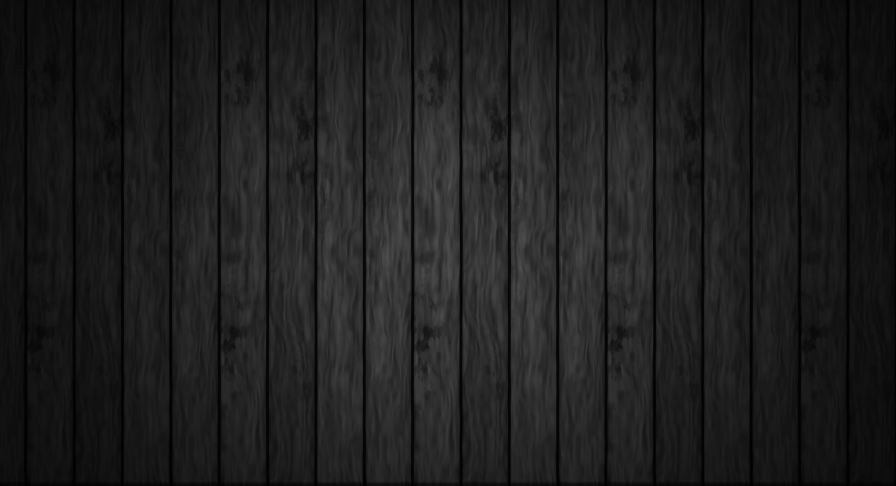
Reproduce this texture procedurally as a Shadertoy shader.

```glsl
// Dark vertical wood planks under a soft central light.
// Stretched, warped value noise makes the grain; planks repeat in groups of four,
// with dark seams, ragged knots and a broad oval falloff laid over them.

const float PLANK_WIDTH = 0.05397;
const float FIRST_SEAM = 0.0288;
const float TAU = 6.28318;

float hash(vec2 p) {
    vec3 q = fract(vec3(p.xyx) * 0.1031);
    q += dot(q, q.yzx + 33.33);
    return fract((q.x + q.y) * q.z);
}

float noise(vec2 p) {
    vec2 cell = floor(p), f = fract(p);
    f = f * f * (3.0 - 2.0 * f);
    float low = mix(hash(cell), hash(cell + vec2(1, 0)), f.x);
    float high = mix(hash(cell + vec2(0, 1)), hash(cell + vec2(1, 1)), f.x);
    return mix(low, high, f.y);
}

float fbm(vec2 p) {
    float sum = 0.0, amp = 0.5;
    for (int i = 0; i < 4; i++) {
        sum += amp * noise(p);
        p = p * 2.03 + 17.1;
        amp *= 0.5;
    }
    return sum;
}

// Fibres of a board; local.x runs 0..1 across it, local.y 0..1 up it.
float woodGrain(vec2 local, float kind) {
    vec2 seed = vec2(kind * 31.7, kind * 13.3);
    float bend = fbm(vec2(local.x * 2.0, local.y * 7.0) + seed) - 0.47;
    float x = local.x + 0.22 * bend;
    float streaks = noise(vec2(x * 11.0, local.y * 9.0) + seed) - 0.5;
    float fibres = noise(vec2(x * 22.0, local.y * 34.0) + seed) - 0.5;
    float bands = noise(vec2(x * 3.0, local.y * 3.0) + seed) - 0.5;
    float rings = sin(TAU * (x * 4.0 + 5.0 * bend));
    return 0.34 * streaks + 0.36 * fibres + 0.2 * bands + 0.055 * rings;
}

// Ragged dark flecks gathered inside a soft oval.
float flecks(vec2 local, vec2 centre, vec2 size, float seed) {
    vec2 d = (local - centre) / size;
    float ragged = fbm(vec2(local.x * 7.0, local.y * 38.0) + seed);
    return exp(-dot(d, d)) * smoothstep(0.46, 0.66, ragged);
}

// Worn spots that belong to one of the four board kinds.
float wornSpots(vec2 local, float kind) {
    if (kind < 0.5) {
        return flecks(local, vec2(0.25, 0.32), vec2(0.35, 0.15), 3.0)
             + flecks(local, vec2(0.4, 0.83), vec2(0.4, 0.07), 8.0);
    }
    if (kind < 1.5) {
        return flecks(local, vec2(0.78, 0.71), vec2(0.3, 0.12), 21.0)
             + 0.7 * flecks(local, vec2(0.7, 0.22), vec2(0.3, 0.08), 5.0);
    }
    return 0.5 * flecks(local, vec2(0.15, 0.62), vec2(0.2, 0.25), kind * 9.0);
}

// Brightness factor of the gap and bevel between two boards.
float seamShade(float across, float wobble) {
    float offset = (across - step(0.5, across)) * PLANK_WIDTH + wobble;
    float gap = 1.0 - smoothstep(0.0008, 0.0024, abs(offset));
    float shadow = exp(-abs(offset) / 0.0035);
    float bevel = exp(-pow((offset - 0.0042) / 0.0013, 2.0));
    return (1.0 - 0.82 * gap) * (1.0 - 0.3 * shadow) + 0.1 * bevel;
}

// Wide oval pool of light, dim at the sides.
float lampLight(vec2 uv) {
    vec2 d = uv - vec2(0.505, 0.49);
    return 0.034 + 0.184 * exp(-dot(d * d, vec2(7.0, 3.2)));
}

void mainImage(out vec4 fragColor, in vec2 fragCoord) {
    vec2 uv = fragCoord / iResolution.xy;

    // Board number, place inside the board, and its kind
    float column = (uv.x - FIRST_SEAM) / PLANK_WIDTH;
    float board = floor(column);
    vec2 local = vec2(column - board, uv.y);
    float kind = mod(board, 4.0);

    // Wood surface
    float tone = 0.97 + 0.1 * hash(vec2(kind, 4.0));
    float wood = tone + 1.15 * woodGrain(local, kind);
    wood *= 1.0 - 0.5 * min(wornSpots(local, kind), 1.0);

    // Seams and the dark lower rim
    float wobble = 0.0006 * (noise(vec2(floor(column + 0.5), uv.y * 24.0)) - 0.5);
    wood *= seamShade(local.x, wobble);
    wood *= mix(0.45, 1.0, smoothstep(0.003, 0.011, uv.y));

    float value = lampLight(uv) * max(wood, 0.0);
    fragColor = vec4(vec3(value), 1.0);
}
```
